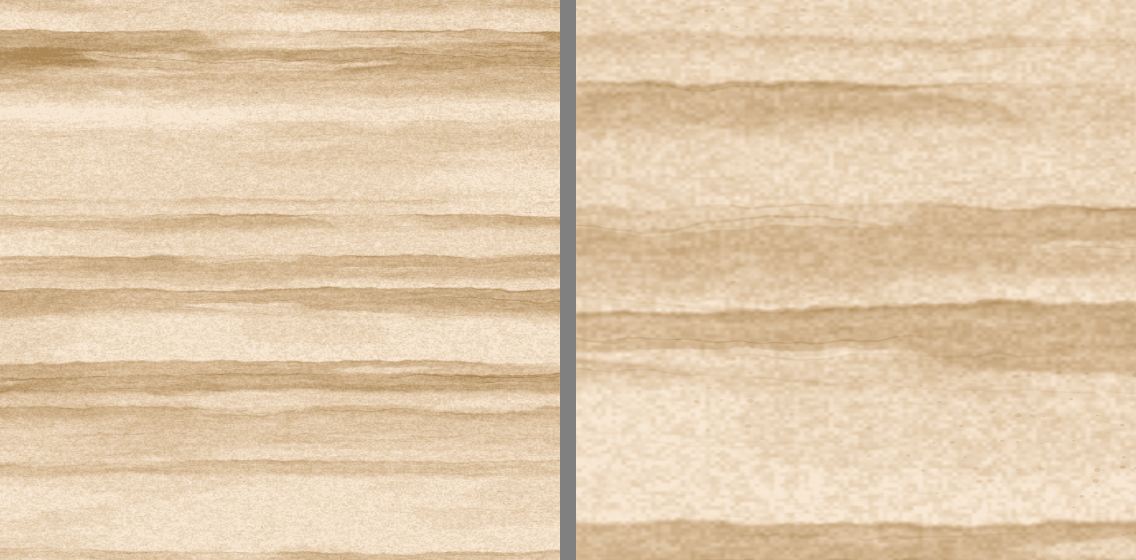
Left: the whole. Right: its middle third, enlarged.
Reproduce this texture procedurally as a WebGL 1 fragment shader.

```glsl
precision highp float;
uniform vec2 u_resolution;

// Stone colours from pale to dark
const vec3 CREAM = vec3(0.972, 0.908, 0.826);
const vec3 TAN = vec3(0.850, 0.740, 0.600);
const vec3 UMBER = vec3(0.715, 0.580, 0.400);

// Strata: top edge, solid thickness, fade below, darkness
const vec4 CAP = vec4(1.020, 0.030, 0.020, 0.36);
const vec4 CROWN = vec4(0.945, 0.065, 0.075, 0.54);
const vec4 CROWN_CORE = vec4(0.912, 0.030, 0.012, 0.22);
const vec4 PUFF = vec4(0.822, 0.016, 0.030, -0.11);
const vec4 CLOUDY = vec4(0.785, 0.070, 0.030, 0.13);
const vec4 HAIRLINE = vec4(0.645, 0.002, 0.014, 0.18);
const vec4 RIBBON = vec4(0.617, 0.012, 0.028, 0.46);
const vec4 MIDDLE = vec4(0.542, 0.018, 0.050, 0.40);
const vec4 SPINE = vec4(0.482, 0.026, 0.034, 0.56);
const vec4 SHELF = vec4(0.353, 0.045, 0.015, 0.40);
const vec4 SHELF_CORE = vec4(0.331, 0.020, 0.012, 0.27);
const vec4 LOWER = vec4(0.305, 0.100, 0.050, 0.19);
const vec4 LOWER_CORE = vec4(0.276, 0.010, 0.020, 0.26);
const vec4 FOOT = vec4(0.180, 0.020, 0.016, 0.30);
const vec4 BASE = vec4(0.018, 0.020, 0.010, 0.30);

const float BASE_TONE = 0.150;
const float EDGE = 0.004;
const float RIM = 0.30;
const float WARP = 0.020;
const float RIPPLE = 0.010;
const float RAGGED = 0.0045;
const float SCALLOP = 0.035;
const float PATCH_TONE = 0.11;
const float STREAK_TONE = 0.85;
const float GAP_TONE = 0.55;
const float VEIN_WIDTH = 0.0011;
const float VEIN_TONE = 0.26;
const float PIT_CELLS = 125.0;
const float PIT_CHANCE = 0.22;
const float PIT_TONE = 0.26;
const float GRAIN_TONE = 0.42;

float hash(vec2 cell) {
  vec3 h = fract(cell.xyx * 0.1031);
  h += dot(h, h.yzx + 33.33);
  return fract((h.x + h.y) * h.z);
}

float noise(vec2 p) {
  vec2 i = floor(p);
  vec2 f = fract(p);
  f = f * f * (3.0 - 2.0 * f);
  return mix(mix(hash(i), hash(i + vec2(1.0, 0.0)), f.x),
             mix(hash(i + vec2(0.0, 1.0)), hash(i + 1.0), f.x), f.y);
}

float fbm(vec2 p) {
  float sum = 0.0;
  float gain = 0.533;
  for (int i = 0; i < 4; i++) {
    sum += gain * noise(p);
    p = p * 2.03 + 17.3;
    gain *= 0.5;
  }
  return sum;
}

// Crisp dark-rimmed upper edge, soft lower edge
float stratum(float y, vec4 s) {
  float below = s.x - y;
  float rim = 1.0 + RIM * (1.0 - smoothstep(0.0, 0.006, below));
  return s.w * rim * smoothstep(-EDGE * 0.5, EDGE * 0.5, below)
       * (1.0 - smoothstep(s.y, s.y + s.z, below));
}

float strata(float y) {
  return stratum(y, CAP) + stratum(y, CROWN) + stratum(y, CROWN_CORE)
       + stratum(y, CLOUDY) + stratum(y, HAIRLINE) + stratum(y, RIBBON)
       + stratum(y, MIDDLE) + stratum(y, SPINE) + stratum(y, SHELF)
       + stratum(y, SHELF_CORE) + stratum(y, LOWER) + stratum(y, LOWER_CORE)
       + stratum(y, FOOT) + stratum(y, BASE);
}

// Broken thin lines along the bedding
float veins(vec2 p, float count, float stretch, float pixel) {
  float v = p.y * count + 1.2 * fbm(vec2(p.x * stretch, p.y * count * 0.4));
  float row = floor(v);
  float offset = abs(fract(v) - 0.3 - 0.4 * hash(vec2(row, count))) / count;
  float line = 1.0 - smoothstep(0.0, VEIN_WIDTH + 0.5 * pixel, offset);
  return line * smoothstep(0.45, 0.70, fbm(vec2(p.x * stretch + row * 3.7, row)));
}

// Small flattened pores
float pits(vec2 p, float pixel) {
  vec2 g = p * PIT_CELLS;
  vec2 cell = floor(g);
  vec2 centre = 0.3 + 0.4 * vec2(hash(cell + 3.1), hash(cell + 8.7));
  float radius = mix(0.06, 0.20, hash(cell + 21.0));
  float d = length((fract(g) - centre) * vec2(0.75, 1.3)) - radius;
  float soft = pixel * PIT_CELLS * 0.5;
  return step(hash(cell + 40.0), PIT_CHANCE) * (1.0 - smoothstep(-soft, soft, d));
}

void main() {
  vec2 p = gl_FragCoord.xy / u_resolution;
  float pixel = 1.0 / u_resolution.y;

  // Bedding bent by swells, ripples and ragged crumbling
  vec2 q = p;
  q.y += WARP * (fbm(vec2(p.x * 2.5, p.y * 9.0)) - 0.5);
  q.y += RIPPLE * (fbm(vec2(p.x * 13.0, p.y * 30.0) + 5.0) - 0.5);
  q.y += RAGGED * (fbm(vec2(p.x * 55.0, p.y * 90.0) + 12.0) - 0.5);

  float band = strata(q.y) * (0.72 + 0.56 * fbm(vec2(p.x * 2.5, q.y * 28.0) + 9.0));
  float dark = clamp(band, 0.0, 0.7);

  // Pale lenses with crisp outlines and a scalloped row
  float cloud = fbm(vec2(p.x * 3.5, q.y * 17.0) + 31.0);
  float tone = BASE_TONE + band + PATCH_TONE * (0.5 - smoothstep(0.44, 0.54, cloud));
  tone += stratum(q.y + SCALLOP * abs(noise(vec2(p.x * 6.0, 2.0)) - 0.5), PUFF);

  // Fine lamination and pale gaps, stronger in dark strata
  float streak = 0.40 * noise(vec2(p.x * 4.0, q.y * 95.0))
               + 0.35 * noise(vec2(p.x * 14.0, q.y * 210.0))
               + 0.25 * noise(vec2(p.x * 50.0, q.y * 380.0)) - 0.5;
  tone += STREAK_TONE * streak * (0.10 + dark);
  tone -= GAP_TONE * dark * smoothstep(0.66, 0.78, noise(vec2(p.x * 4.5, q.y * 62.0) + 3.0));
  float lines = veins(q, 30.0, 5.0, pixel) + 0.7 * veins(q + 4.0, 75.0, 9.0, pixel);
  tone += VEIN_TONE * lines * (0.30 + dark);

  // Pores and sandy grain
  float porous = smoothstep(0.35, 0.65, fbm(p * 7.0 + 50.0));
  tone += PIT_TONE * porous * pits(p, pixel) * (1.0 - dark);
  float grain = 0.65 * noise(p * vec2(340.0, 450.0))
              + 0.35 * noise(p * vec2(130.0, 230.0) + 70.0) - 0.5;
  tone += GRAIN_TONE * grain;

  tone = clamp(tone, 0.0, 1.15);
  vec3 stone = mix(CREAM, TAN, min(tone * 2.0, 1.0));
  stone = mix(stone, UMBER, max(tone * 2.0 - 1.0, 0.0));
  gl_FragColor = vec4(stone, 1.0);
}
```
